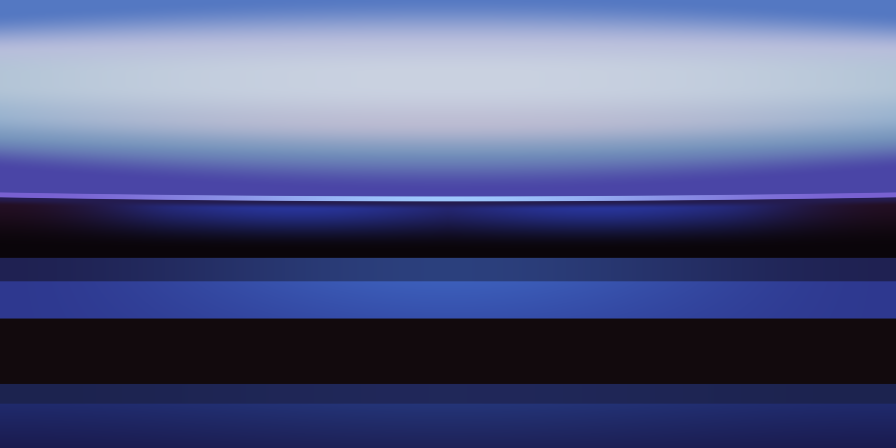
This background is drawn by a WebGL 2 fragment shader. Its source:

```glsl
#version 300 es
precision highp float;
// Pale glowing sky above a curved neon horizon, with dark and blue bands below.

uniform vec2 u_resolution;
out vec4 fragColor;

// Soft step one pixel wide: 1 above the edge, 0 below it.
float above(float edge, float y) {
    float halfPixel = 0.6 / u_resolution.y;
    return smoothstep(edge - halfPixel, edge + halfPixel, y);
}

// Oval glow: side is the distance from the centre line, 0 to 1.
vec3 sky(float y, float side) {
    float offset = y - 0.818;
    float d = abs(offset) * (1.0 + 0.25 * side * side);
    vec3 core = mix(vec3(0.79, 0.82, 0.88), vec3(0.70, 0.77, 0.84), side * side);
    vec3 mauve = mix(vec3(0.73, 0.73, 0.82), vec3(0.60, 0.70, 0.81), side * side);

    vec3 lower = mix(core, mauve, smoothstep(0.01, 0.11, d));
    lower = mix(lower, vec3(0.45, 0.57, 0.73), smoothstep(0.09, 0.175, d));
    lower = mix(lower, vec3(0.29, 0.27, 0.65), smoothstep(0.15, 0.245, d));

    vec3 upper = mix(core, vec3(0.72, 0.74, 0.86), smoothstep(0.02, 0.11, d));
    upper = mix(upper, vec3(0.33, 0.47, 0.76), smoothstep(0.08, 0.19, d));
    return offset < 0.0 ? lower : upper;
}

// Blue reflection that fades to black, with maroon ends and a dim middle.
vec3 reflection(float depth, float side) {
    float blueLobes = exp(-pow((side - 0.34) / 0.36, 2.0));
    vec3 top = mix(vec3(0.13, 0.11, 0.33), vec3(0.16, 0.21, 0.62), blueLobes);
    top = mix(top, vec3(0.14, 0.06, 0.14), smoothstep(0.6, 1.0, side));
    vec3 color = mix(top, vec3(0.04, 0.02, 0.04), smoothstep(0.01, 0.115, depth));
    return mix(vec3(0.14, 0.11, 0.31), color, smoothstep(0.008, 0.024, depth));
}

void main() {
    vec2 uv = gl_FragCoord.xy / u_resolution;
    float side = abs(uv.x - 0.5) * 2.0;
    float spread = smoothstep(0.0, 1.0, side);

    // Lower slab, with its shaded upper lip
    vec3 slab = mix(vec3(0.115, 0.13, 0.34), vec3(0.14, 0.205, 0.47), uv.y / 0.099);
    slab = mix(slab, slab * vec3(0.88, 0.8, 0.9), spread);
    vec3 color = mix(slab, vec3(0.125, 0.155, 0.35) * (1.0 - 0.12 * spread), above(0.099, uv.y));

    // Black gap
    color = mix(color, vec3(0.07, 0.038, 0.05), above(0.143, uv.y));

    // Bright slab, with its shaded upper lip
    vec3 bright = mix(vec3(0.21, 0.31, 0.67), vec3(0.235, 0.37, 0.73), (uv.y - 0.289) / 0.083);
    bright = mix(bright, vec3(0.18, 0.22, 0.56), spread);
    color = mix(color, bright, above(0.289, uv.y));
    vec3 lip = mix(vec3(0.17, 0.25, 0.49), vec3(0.12, 0.13, 0.32), spread);
    color = mix(color, lip, above(0.372, uv.y));

    // Reflection and sky meet at the curved horizon
    float horizon = 0.556 + 0.009 * side * side;
    color = mix(color, reflection(horizon - uv.y, side), above(0.4245, uv.y));
    color = mix(color, sky(uv.y, side), above(horizon, uv.y));

    // Neon line
    vec3 neon = mix(vec3(0.62, 0.78, 0.99), vec3(0.47, 0.38, 0.82), smoothstep(0.0, 0.95, side));
    float line = above(horizon - 0.0055, uv.y) - above(horizon + 0.0055, uv.y);
    color = mix(color, neon, line);

    fragColor = vec4(color, 1.0);
}
```
